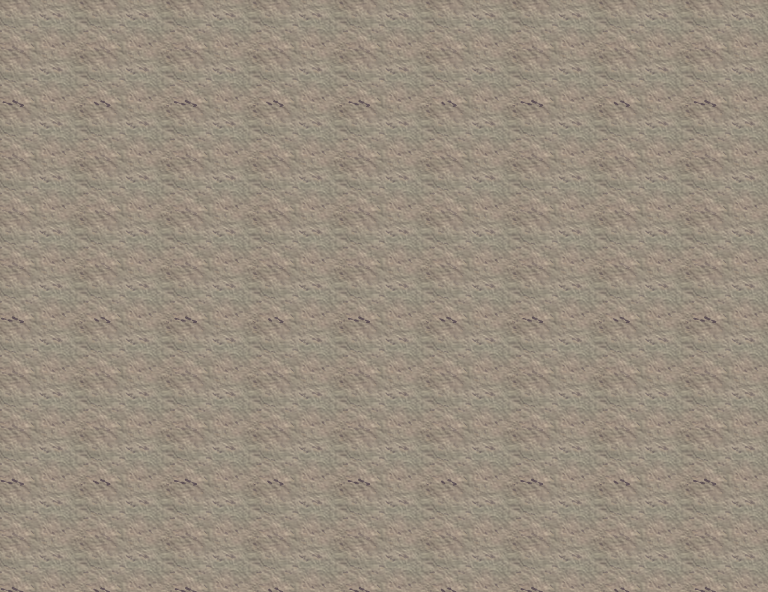
Write a WebGL 2 fragment shader that draws this texture.

```glsl
#version 300 es
precision highp float;
uniform vec2 u_resolution;
out vec4 fragColor;

float hash(vec2 p) {
  vec3 q = fract(p.xyx * 0.1031);
  q += dot(q, q.yzx + 33.33);
  return fract((q.x + q.y) * q.z);
}

// Value noise with count cells per tile, wrapping at the tile edges
float tiledNoise(vec2 p, vec2 count, float seed) {
  p *= count;
  vec2 i = floor(p), f = fract(p);
  f = f * f * (3.0 - 2.0 * f);
  vec2 a = mod(i, count) + seed, b = mod(i + 1.0, count) + seed;
  return mix(mix(hash(a), hash(vec2(b.x, a.y)), f.x),
             mix(hash(vec2(a.x, b.y)), hash(b), f.x), f.y);
}

// The whole-tile shear leans the grain down to the right without a seam
float stoneHeight(vec2 p) {
  return 0.42 * tiledNoise(p, vec2(10, 9), 11.0)
       + 0.24 * tiledNoise(p, vec2(21, 17), 47.0)
       + 0.12 * tiledNoise(vec2(p.x, p.x + p.y), vec2(19, 18), 37.0)
       + 0.22 * tiledNoise(p, vec2(42, 30), 71.0);
}

float segmentDistance(vec2 p, vec2 a, vec2 b) {
  vec2 ab = b - a;
  return length(p - a - ab * clamp(dot(p - a, ab) / dot(ab, ab), 0.0, 1.0));
}

float stroke(float dist, float halfWidth, float pixel) {
  return 1.0 - smoothstep(halfWidth - 0.6 * pixel, halfWidth + 0.8 * pixel, dist);
}

void main() {
  float pixel = 1.0 / u_resolution.y;
  vec2 uv = gl_FragCoord.xy * pixel;
  vec2 tileSize = vec2(0.1462, 0.0914);
  vec2 grid = uv / tileSize + vec2(0.267, 0.475);
  vec2 cell = floor(grid), p = fract(grid);

  // Stone tint: pinkish along the crack rows, greener between them
  float patches = tiledNoise(p, vec2(4, 3), 5.0);
  float blotches = tiledNoise(p, vec2(9, 7), 61.0);
  float band = 0.5 - 0.5 * cos(6.2832 * p.y);
  vec3 warmStone = vec3(0.616, 0.551, 0.494);
  vec3 greenStone = vec3(0.587, 0.563, 0.503);
  vec3 color = mix(greenStone, warmStone, clamp(0.7 * blotches + 0.4 * band - 0.05, 0.0, 1.0));
  color += 0.045 * (patches - 0.5) + 0.05 * (blotches - 0.5);

  // Granular relief lit from above, a little from the right
  vec2 warp = vec2(tiledNoise(p, vec2(8, 6), 23.0), tiledNoise(p, vec2(8, 6), 29.0)) - 0.5;
  vec2 surface = p + warp * vec2(0.04, 0.05);
  float relief = stoneHeight(surface) - stoneHeight(surface + vec2(0.008, 0.022));
  color += relief * vec3(0.47, 0.46, 0.37);

  // Short ragged scuffs with tan lower lips, scattered in each tile
  vec3 crackColor = vec3(0.33, 0.28, 0.31);
  float ragged = 0.0024 * (tiledNoise(p, vec2(40, 26), 91.0) - 0.5);
  for (int i = 0; i < 24; i++) {
    float k = float(i);
    vec2 center = vec2(hash(vec2(k, 3.0)), hash(vec2(k, 8.0)));
    vec2 d = (fract(p - center + 0.5) - 0.5) * tileSize + warp * 0.004;
    float angle = mix(-0.85, 0.05, hash(vec2(k, 14.0)));
    vec2 arm = mix(0.0008, 0.0048, hash(vec2(k, 21.0))) * vec2(cos(angle), sin(angle));
    float scuff = stroke(segmentDistance(d, -arm, arm) + ragged, 0.0009, pixel);
    float lip = stroke(segmentDistance(d + vec2(0.0003, 0.0028), -arm, arm) - ragged, 0.0008, pixel);
    color = mix(color, vec3(0.71, 0.62, 0.52), 0.28 * lip);
    color = mix(color, crackColor, mix(0.18, 0.52, hash(vec2(k, 33.0))) * scuff);
  }

  // Main crack, deeper in rows 0, 2, 5 and 9, longer in every other column
  float root = sqrt(max(8.0 * cell.y + 9.0, 0.0));
  float deep = step(abs(root - round(root)), 0.01);
  float reach = 0.8 + 0.4 * mod(cell.x + 1.0, 2.0) + 0.2 * hash(cell + 40.0);
  vec2 d = (p - 0.5) * tileSize + warp * 0.003;
  float crack = segmentDistance(d, vec2(-0.009 * reach, 0.005), vec2(0.005, -0.002));
  crack = min(crack, segmentDistance(d, vec2(0.005, -0.002), vec2(0.001, -0.004)));
  crack = min(crack, segmentDistance(d, vec2(-0.022 * reach, 0.002), vec2(-0.014, -0.001)) + 0.0004);
  crack = min(crack, segmentDistance(d, vec2(-0.045, -0.003), vec2(-0.043, -0.004)));
  color = mix(color, crackColor, mix(0.36, 0.85, deep) * stroke(crack + ragged, 0.0011, pixel));

  // Fine grain that differs between repeats
  color += 0.035 * (tiledNoise(uv, vec2(330), 17.0) - 0.5);
  fragColor = vec4(clamp(color, 0.0, 1.0), 1.0);
}
```
